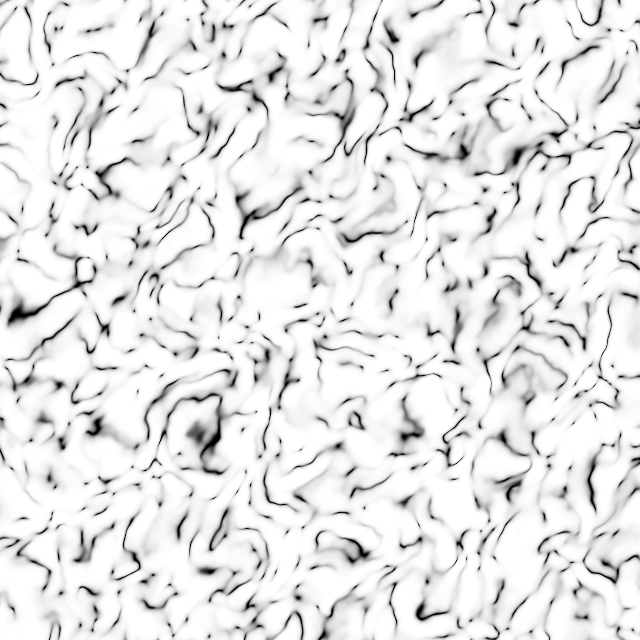
Write a Shadertoy shader that draws this texture.

```glsl
const float GRAIN_FREQUENCY = 27.0;   // noise cells across the canvas
const float INK_SPREAD = 0.0036;      // squared field strength at half darkness
const float INK_GAIN = 1.1;
const float INK_FLOOR = 0.026;
const vec3 PAPER = vec3(1.0);
const vec3 INK = vec3(0.0);

// Integer hash of a lattice cell, returned as an angle
float hashAngle(vec2 cell, float seed) {
    uvec3 v = uvec3(ivec3(vec3(cell, seed) + 4096.0));
    v = v * 1664525u + 1013904223u;
    v.x += v.y * v.z;
    v.y += v.z * v.x;
    v.z += v.x * v.y;
    v ^= v >> 16u;
    v.x += v.y * v.z;
    return 6.2831853 * float(v.x >> 8u) / 16777216.0;
}

float cornerSlope(vec2 cell, vec2 offset, float seed) {
    float angle = hashAngle(cell, seed);
    return dot(vec2(cos(angle), sin(angle)), offset);
}

float gradientNoise(vec2 p, float seed) {
    vec2 cell = floor(p);
    vec2 f = fract(p);
    vec2 w = f * f * (3.0 - 2.0 * f);
    vec2 right = vec2(1.0, 0.0);
    vec2 up = vec2(0.0, 1.0);
    float low = mix(cornerSlope(cell, f, seed),
                    cornerSlope(cell + right, f - right, seed), w.x);
    float high = mix(cornerSlope(cell + up, f - up, seed),
                     cornerSlope(cell + 1.0, f - 1.0, seed), w.x);
    return mix(low, high, w.y);
}

vec2 rotate(vec2 p, float angle) {
    float c = cos(angle), s = sin(angle);
    return vec2(c * p.x - s * p.y, s * p.x + c * p.y);
}

// Two turned layers hide the lattice and even out the distribution
float evenNoise(vec2 p, float seed) {
    float first = gradientNoise(rotate(p, seed), seed);
    float second = gradientNoise(rotate(p, seed + 0.8) + 0.5, seed + 20.0);
    return (first + second) * 0.7071;
}

vec2 noisePair(vec2 p, float seed) {
    return vec2(gradientNoise(p, seed), gradientNoise(p + 0.5, seed + 1.0));
}

// Broad drift varies the density, medium and fine folds make wisps
vec2 warp(vec2 p, float broad, float medium, float fine) {
    return p + broad * noisePair(rotate(p, 0.5) * 0.4, 41.0)
             + medium * noisePair(rotate(p, 1.1), 43.0)
             + fine * noisePair(rotate(p, 1.9) * 2.6, 47.0);
}

// Lengthens features along one direction
vec2 stretchAlong(vec2 p, vec2 direction, float amount) {
    return p - amount * direction * dot(p, direction);
}

// Ink gathers where both noise fields vanish and fades with a long tail
float inkAmount(vec2 p, float spread) {
    vec2 field = vec2(evenNoise(p, 2.0), evenNoise(p, 7.0));
    return spread / (spread + dot(field, field));
}

void mainImage(out vec4 fragColor, in vec2 fragCoord) {
    vec2 uv = fragCoord / iResolution.y;
    vec2 p = stretchAlong(uv * GRAIN_FREQUENCY, vec2(0.6, 0.8), 0.22);
    float ink = inkAmount(warp(p, 1.6, 0.4, 0.14), INK_SPREAD);
    ink = clamp(ink * INK_GAIN - INK_FLOOR, 0.0, 1.0);
    fragColor = vec4(mix(PAPER, INK, ink), 1.0);
}
```
